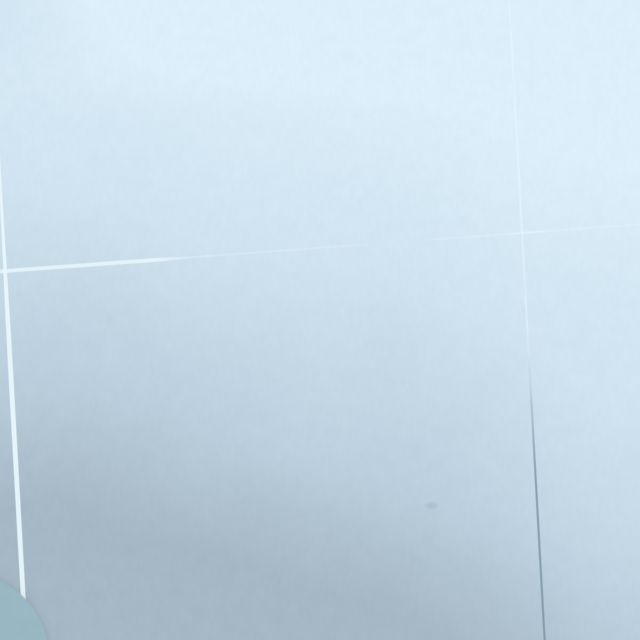
Give the GLSL for this texture, as a WebGL 2 fragment shader.

```glsl
#version 300 es
precision highp float;
// Large pale blue wall tiles seen slightly askew, lit from the upper right.
// Skewed repeats place the thin joints; gradient noise wears them and adds
// soft blotches and grain. A rounded grey-green piece covers one corner.
uniform vec2 u_resolution;
out vec4 outColor;

const vec3 LIGHT = vec3(0.86, 0.935, 0.98);
const vec3 PALE = vec3(0.81, 0.89, 0.94);
const vec3 MID = vec3(0.73, 0.81, 0.865);
const vec3 DIM = vec3(0.65, 0.72, 0.77);
const vec3 GROUT = vec3(0.91, 0.97, 0.99);
const vec3 GAP = vec3(0.47, 0.57, 0.63);
const vec3 CORNER = vec3(0.60, 0.72, 0.76);
const vec2 PITCH = vec2(0.811, 0.80);

vec2 hashGradient(vec2 cell) {
  vec2 k = vec2(dot(cell, vec2(127.1, 311.7)), dot(cell, vec2(269.5, 183.3)));
  return 2.0 * fract(sin(k) * 43758.55) - 1.0;
}

float gradientNoise(vec2 p) {
  vec2 i = floor(p), f = fract(p);
  vec2 w = f * f * f * (f * (f * 6.0 - 15.0) + 10.0);
  vec2 e = vec2(1.0, 0.0);
  float low = mix(dot(hashGradient(i), f),
                  dot(hashGradient(i + e), f - e), w.x);
  float high = mix(dot(hashGradient(i + e.yx), f - e.yx),
                   dot(hashGradient(i + 1.0), f - 1.0), w.x);
  return mix(low, high, w.y);
}

float fbm(vec2 p) {
  float sum = 0.0, gain = 0.5;
  for (int i = 0; i < 4; i++) {
    sum += gain * gradientNoise(p);
    p = p * 2.03 + 7.1;
    gain *= 0.5;
  }
  return sum;
}

// Linear 0 to 1 between two bounds
float ramp(float a, float b, float x) {
  return clamp((x - a) / (b - a), 0.0, 1.0);
}

// Soft-edged line of given half width
float stroke(float d, float halfWidth, float soft) {
  return 1.0 - smoothstep(max(halfWidth - soft, 0.0), halfWidth + soft, d);
}

// Smooth window along a joint
float span(float a, float b, float soft, float x) {
  return smoothstep(a - soft, a + soft, x) * (1.0 - smoothstep(b - soft, b + soft, x));
}

vec3 glazeColor(float light) {
  vec3 c = mix(DIM, MID, ramp(0.17, 0.34, light));
  c = mix(c, PALE, ramp(0.34, 0.57, light));
  return mix(c, LIGHT, ramp(0.57, 0.82, light));
}

// Broad daylight falloff across the wall
float daylight(vec2 p) {
  float light = 0.80 * p.y + 0.19 * p.x + 0.01;
  light += 0.13 * smoothstep(0.55, 1.0, p.x) * (1.0 - p.y);
  light += 0.06 * smoothstep(0.80, 0.90, p.y);
  light -= 0.20 * exp(-dot(p - vec2(0.0, 1.0), p - vec2(0.0, 1.0)) * 60.0);
  return light + 0.10 * fbm(p * 3.0 + 4.0);
}

void main() {
  vec2 p = gl_FragCoord.xy / u_resolution;
  float soft = 0.9 / min(u_resolution.x, u_resolution.y);

  // Glaze with blotches and faint woven grain
  vec3 color = glazeColor(daylight(p));
  color += 0.018 * fbm(p * 38.0) + 0.010 * gradientNoise(p * vec2(150.0, 75.0));

  // Skewed tile grid: nearest joint index and distance on each axis
  vec2 grid = vec2(p.x + 0.0555 * p.y - 0.040, p.y - 0.0735 * p.x - 0.576) / PITCH;
  vec2 joint = floor(grid + 0.5);
  vec2 dist = abs(grid - joint) * PITCH;
  float wear = 0.75 + 0.8 * gradientNoise(p * 28.0);

  // Horizontal joint: solid at the left, broken up toward the right
  float solid = 1.0 - smoothstep(0.24, 0.31, p.x);
  float faint = span(0.28, 0.57, 0.02, p.x) + span(0.67, 1.2, 0.02, p.x);
  float knot = span(0.79, 0.85, 0.015, p.x);
  float across = 0.85 * solid + 0.34 * wear * faint + 0.35 * knot;
  float acrossWidth = mix(0.0016, 0.0030, solid);
  color = mix(color, GROUT, stroke(dist.y, acrossWidth, soft) * clamp(across, 0.0, 1.0));

  // Vertical joints: wide and white first, then thin and opening to a dark gap
  float thin = clamp(joint.x, 0.0, 1.0);
  float upright = mix(0.95, 0.45 * wear + 0.15, thin);
  float open = thin * (1.0 - smoothstep(0.22, 0.50, p.y));
  float uprightWidth = mix(mix(0.0038, 0.0020, smoothstep(0.4, 0.75, p.y)), 0.0016, thin);
  color = mix(color, GROUT, stroke(dist.x, uprightWidth, soft) * upright * (1.0 - open));
  color = mix(color, GAP, stroke(dist.x, 0.0016, soft) * open * 0.8);

  // Small smudge on the lower tile
  float smudge = length((p - vec2(0.675, 0.21)) * vec2(1.0, 1.6));
  color -= 0.05 * (1.0 - smoothstep(0.002, 0.013, smudge));

  // Rounded piece over the lower left corner, with a shaded rim
  float edge = length(p - vec2(-0.06, -0.03)) - 0.137;
  color *= 1.0 - 0.07 * exp(-abs(edge) * 180.0);
  color = mix(color, CORNER + 0.02 * fbm(p * 30.0), 1.0 - smoothstep(-soft, soft, edge));

  outColor = vec4(clamp(color, 0.0, 1.0), 1.0);
}
```
